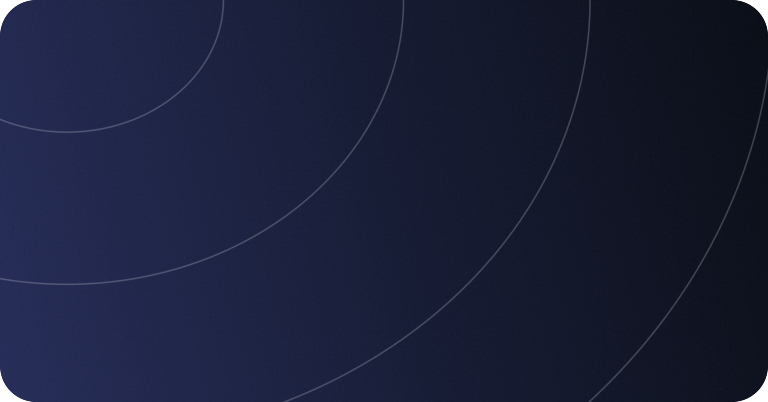
Reproduce this background procedurally as a WebGL 1 fragment shader.

```glsl
precision highp float;

uniform vec2 u_resolution;

const vec3 INDIGO = vec3(0.155, 0.182, 0.352);
const vec3 NAVY = vec3(0.094, 0.114, 0.212);
const vec3 MIDNIGHT = vec3(0.044, 0.058, 0.092);
const vec3 RING_TINT = vec3(0.86, 0.87, 0.92);
const vec3 PAGE = vec3(1.0);

vec2 hashGradient(vec2 cell) {
  vec2 h = vec2(dot(cell, vec2(127.1, 311.7)), dot(cell, vec2(269.5, 183.3)));
  return fract(sin(h) * 43758.55) * 2.0 - 1.0;
}

float gradientNoise(vec2 p) {
  vec2 cell = floor(p);
  vec2 f = p - cell;
  vec2 w = f * f * f * (f * (f * 6.0 - 15.0) + 10.0);
  vec2 e = vec2(1.0, 0.0);
  float a = dot(hashGradient(cell), f);
  float b = dot(hashGradient(cell + e.xy), f - e.xy);
  float c = dot(hashGradient(cell + e.yx), f - e.yx);
  float d = dot(hashGradient(cell + e.xx), f - e.xx);
  return mix(mix(a, b, w.x), mix(c, d, w.x), w.y);
}

// Three-stop ramp, tilted so the upper right is darkest
vec3 backdrop(vec2 p, float aspect, float tilt) {
  float t = (p.x + tilt * p.y) / (aspect + tilt);
  vec3 nearSide = mix(INDIGO, NAVY, clamp(t * 2.0, 0.0, 1.0));
  return mix(nearSide, MIDNIGHT, clamp(t * 2.0 - 1.0, 0.0, 1.0));
}

// Coverage of concentric elliptical outlines with the given x radii
float ellipseRings(vec2 p, vec4 radii, float squash, float halfWidth, float blur) {
  vec2 q = vec2(p.x, p.y / squash);
  float r = max(length(q), 0.001);
  float slope = length(vec2(q.x, q.y / squash)) / r;
  vec4 dist = abs(r - radii) / slope;
  vec4 cover = 1.0 - smoothstep(halfWidth - blur, halfWidth + blur, dist);
  return dot(cover, vec4(1.0));
}

float roundedBox(vec2 p, vec2 halfSize, float radius) {
  vec2 q = abs(p) - halfSize + radius;
  return length(max(q, 0.0)) + min(max(q.x, q.y), 0.0) - radius;
}

void main() {
  vec2 p = gl_FragCoord.xy / u_resolution.y;
  float aspect = u_resolution.x / u_resolution.y;
  float pixel = 1.0 / u_resolution.y;

  vec3 color = backdrop(p, aspect, 0.27);

  // Fine grain
  color += 0.014 * gradientNoise(p * 140.0) * vec3(0.9, 0.9, 1.2);

  // Rings centred on the top edge
  vec2 ringCenter = vec2(0.0873 * aspect, 1.0);
  vec4 radii = vec4(0.389, 0.837, 1.301, 1.757);
  float rings = ellipseRings(p - ringCenter, radii, 0.845, 0.0019, 0.75 * pixel);
  color = mix(color, RING_TINT, 0.25 * rings);

  // Rounded card corners
  vec2 halfSize = vec2(aspect, 1.0) * 0.5;
  float edge = roundedBox(p - halfSize, halfSize, 0.09);
  color = mix(color, PAGE, smoothstep(-0.5 * pixel, 0.5 * pixel, edge));

  gl_FragColor = vec4(color, 1.0);
}
```
